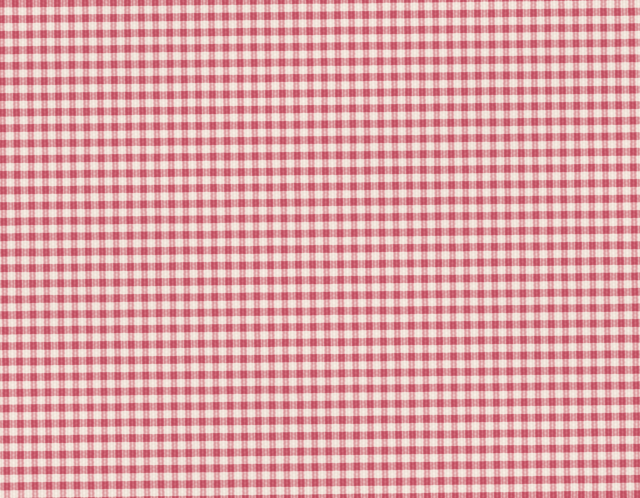
Give the GLSL for this texture, as a WebGL 2 fragment shader.

```glsl
#version 300 es
precision highp float;

uniform vec2 u_resolution;
out vec4 fragColor;

const float TAU = 6.28319;
const vec2 CHECKS = vec2(45.7, 41.1);   // repeats per canvas width, along x and y
const vec2 PHASE = vec2(0.45, 0.0);     // position of the central dark check
const float TILT = 0.012;               // slight turn of the cloth
const vec2 STITCHES = vec2(4.0, 4.0);   // ribs and stitch rows per check repeat

const vec3 CREAM = vec3(0.950, 0.905, 0.868);
const vec3 PALE_PINK = vec3(0.895, 0.690, 0.695);
const vec3 DEEP_PINK = vec3(0.870, 0.620, 0.635);
const vec3 ROSE = vec3(0.780, 0.355, 0.420);

vec2 hash22(vec2 p) {
    vec3 q = fract(p.xyx * vec3(0.1031, 0.1030, 0.0973));
    q += dot(q, q.yzx + 33.33);
    return fract((q.xx + q.yz) * q.zy);
}

// Distance to the nearest jittered point
float cellular(vec2 p) {
    vec2 cell = floor(p);
    float nearest = 2.0;
    for (int y = -1; y <= 1; y++) {
        for (int x = -1; x <= 1; x++) {
            vec2 neighbour = cell + vec2(x, y);
            vec2 point = neighbour + 0.2 + 0.6 * hash22(neighbour);
            nearest = min(nearest, distance(p, point));
        }
    }
    return nearest;
}

// Layered sines, roughly -1 to 1
float waves(vec2 p) {
    return 0.5 * sin(p.x + 1.7 * sin(p.y * 0.8))
         + 0.3 * sin(p.y * 1.9 - p.x * 0.7 + 2.0)
         + 0.2 * sin(p.x * 3.1 + p.y * 2.3);
}

// Stripe covering half of each unit, centred on whole numbers
float stripe(float x, float softness) {
    float offset = abs(fract(x + 0.5) - 0.5);
    return 1.0 - smoothstep(0.25 - softness, 0.25 + softness, offset);
}

// Fades a detail out when a pixel covers too much of it
float visibility(float footprint) {
    return 1.0 - smoothstep(0.45, 0.9, footprint);
}

// Upright ribs crossed by alternating stitches
float knit(vec2 p, vec2 footprint) {
    float rib = cos(TAU * p.x) * visibility(footprint.x);
    float stitch = cos(TAU * p.y) * cos(TAU * 0.5 * p.x) * visibility(footprint.y);
    return 0.65 * rib + 0.35 * stitch;
}

vec3 gingham(vec2 band) {
    vec3 lightRow = mix(CREAM, PALE_PINK, band.x);
    vec3 darkRow = mix(DEEP_PINK, ROSE, band.x);
    return mix(lightRow, darkRow, band.y);
}

void main() {
    vec2 uv = (gl_FragCoord.xy - 0.5 * u_resolution) / u_resolution.x;
    vec2 cloth = uv + TILT * vec2(uv.y, -uv.x);
    vec2 pixel = CHECKS / u_resolution.x;

    // Checks with barely wandering yarn
    vec2 check = cloth * CHECKS - PHASE;
    check += 0.012 * vec2(waves(check * 1.3), waves(check.yx * 1.1 + 4.0));
    vec2 softness = min(0.02 + 0.5 * pixel, vec2(0.25));
    vec2 band = vec2(stripe(check.x, softness.x), stripe(check.y, softness.y));
    vec3 colour = gingham(band);

    // Stitches and speckle, strongest where the two yarns mix
    vec2 thread = check * STITCHES;
    vec2 footprint = pixel * STITCHES;
    float mixed = abs(band.x - band.y);
    float speckle = (cellular(thread) - 0.42) * visibility(max(footprint.x, footprint.y));
    float relief = 0.65 * knit(thread, footprint) + 0.5 * speckle;
    vec3 plain = mix(vec3(0.040, 0.050, 0.055), vec3(0.060, 0.100, 0.090), band.x * band.y);
    vec3 contrast = mix(plain, vec3(0.065, 0.165, 0.150), mixed);
    colour += relief * contrast;

    // Faint uneven dye
    colour *= 1.0 + 0.006 * waves(cloth * 9.0 + 1.0);
    fragColor = vec4(clamp(colour, 0.0, 1.0), 1.0);
}
```
